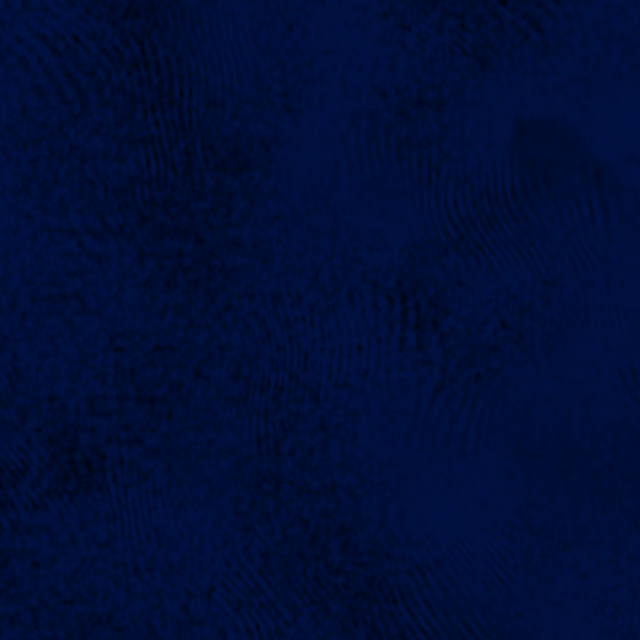
This texture is drawn by a WebGL 1 fragment shader. Its source:

```glsl
precision highp float;
// Deep navy surface with soft mottling, fine grain and patches of faint ripples.

uniform vec2 u_resolution;

// Random unit direction for a lattice cell
vec2 cellDirection(vec2 cell) {
  float angle = 6.2832 * fract(sin(dot(cell, vec2(127.1, 311.7))) * 43758.5453);
  return vec2(cos(angle), sin(angle));
}

// Gradient noise, centred on zero
float noise(vec2 p) {
  vec2 i = floor(p);
  vec2 f = p - i;
  vec2 u = f * f * f * (f * (f * 6.0 - 15.0) + 10.0);
  float a = dot(cellDirection(i), f);
  float b = dot(cellDirection(i + vec2(1.0, 0.0)), f - vec2(1.0, 0.0));
  float c = dot(cellDirection(i + vec2(0.0, 1.0)), f - vec2(0.0, 1.0));
  float d = dot(cellDirection(i + 1.0), f - 1.0);
  return mix(mix(a, b, u.x), mix(c, d, u.x), u.y);
}

float fbm(vec2 p) {
  float sum = 0.0;
  float amplitude = 0.6;
  for (int octave = 0; octave < 4; octave++) {
    sum += amplitude * noise(p);
    p = mat2(1.6, 1.2, -1.2, 1.6) * p + 7.3;
    amplitude *= 0.5;
  }
  return sum;
}

// Curved, near-vertical ripples that fade in and out in patches
float ripples(vec2 p) {
  float bend = 9.0 * noise(p * 3.0 + 4.7) + 1.4 * noise(p * 9.0 + 2.1);
  float wave = sin(6.2832 * (60.0 * p.x + 20.0 * p.y + bend));
  float patches = smoothstep(-0.05, 0.32, fbm(p * 4.5 + 13.4));
  return wave * patches * (0.8 + 1.2 * noise(p * 26.0));
}

// Dark creases, crisp on one side and soft on the other
float creases(vec2 p) {
  float height = fbm(p * 2.2 + 31.6);
  float edge = smoothstep(-0.03, 0.06, height) * (1.0 - smoothstep(0.06, 0.26, height));
  return edge * smoothstep(0.0, 0.35, noise(p * 3.2 + 8.9));
}

void main() {
  vec2 p = gl_FragCoord.xy / u_resolution.y;

  // The right side is calmer and a little brighter
  float calm = smoothstep(-0.1, 0.35, fbm(p * 3.0 + 21.3) + 0.5 * (p.x - 0.5));
  float roughness = mix(1.2, 0.4, calm);

  vec2 stretched = p * vec2(1.0, 0.75);
  float grain = noise(stretched * 66.0) + 0.8 * noise(stretched * 118.0 + 5.2);
  float specks = smoothstep(0.32, 0.65, noise(p * 48.0 + 17.7));

  float blue = 0.207 + 0.1 * fbm(p * 3.5 + 2.6) + 0.03 * calm;
  blue += 0.075 * grain * roughness;
  blue += 0.05 * ripples(p);
  blue -= 0.07 * specks * roughness;
  blue -= 0.075 * creases(p);

  // Soft ceiling keeps the light areas flat
  float excess = max(blue - 0.235, 0.0);
  blue = clamp(blue - excess + excess / (1.0 + 25.0 * excess), 0.08, 0.275);

  gl_FragColor = vec4(0.0, blue * 0.25, blue, 1.0);
}
```
